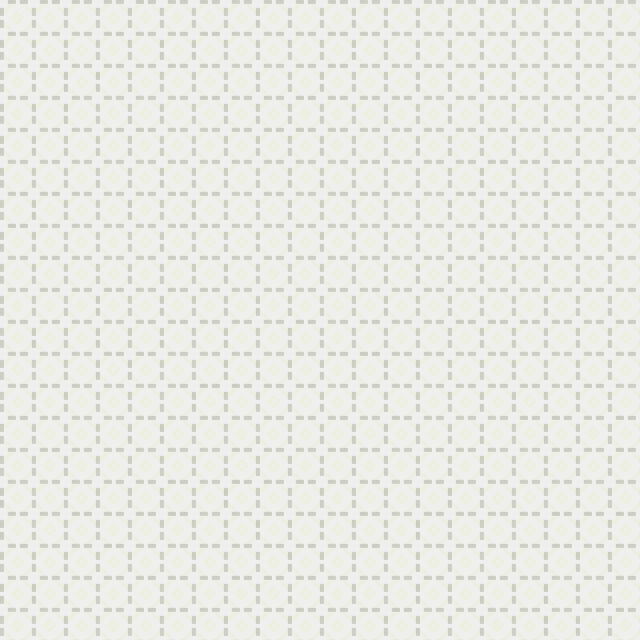
Give the GLSL for this pattern, as a WebGL 1 fragment shader.

```glsl
precision highp float;

uniform vec2 u_resolution;

const float REPEATS = 20.0;
const vec2 GRID_OFFSET = vec2(0.058);      // first grid line, in cells from top left
const vec2 DASH_HALF = vec2(0.0625, 0.125); // half width, half length
const float DASH_CENTER = 0.1875;          // along the edge, from its middle
const float CORNER_REACH = 0.39;           // diagonal bands around the crossings
const float CORNER_HALF = 0.032;
const float FLOWER_RADIUS = 0.155;
const float FLOWER_HALF = 0.034;
const float SOFTNESS = 0.04;               // least edge blur, in cells
const float TONE_VARIATION = 0.012;

const vec3 GROUND = vec3(0.938, 0.940, 0.934);
const vec3 CREAM = vec3(0.925, 0.935, 0.850);
const vec3 DASH = vec3(0.797, 0.809, 0.764);

float hash(vec2 p) {
  return fract(sin(dot(p, vec2(127.1, 311.7))) * 43758.5453);
}

float fill(float d, float blur) {
  return 1.0 - smoothstep(-0.5 * blur, 0.5 * blur, d);
}

float box(vec2 p, vec2 halfSize) {
  vec2 d = abs(p) - halfSize;
  return length(max(d, 0.0)) + min(max(d.x, d.y), 0.0);
}

float diamond(vec2 p, float radius) {
  return (abs(p.x) + abs(p.y) - radius) * 0.7071;
}

// Two dashes on each cell edge; q is measured from the cell centre.
float dashes(vec2 q) {
  vec2 edge = 0.5 - abs(q);
  vec2 along = abs(q) - DASH_CENTER;
  float upright = box(vec2(edge.x, along.y), DASH_HALF);
  float level = box(vec2(edge.y, along.x), DASH_HALF);
  return min(upright, level);
}

// Diamond ring split into petals, with a small heart that varies per cell.
float flower(vec2 q, vec2 cell, float blur) {
  vec2 shift = (vec2(hash(cell), hash(cell + 19.0)) - 0.5) * 0.03;
  vec2 p = q - shift;
  float ring = fill(abs(diamond(p, FLOWER_RADIUS)) - FLOWER_HALF, blur);
  float split = fill(min(abs(p.x), abs(p.y)) - 0.02, blur);
  float heart = fill(diamond(p, 0.055), blur);
  float wear = hash(cell + 7.0);
  return max(ring * (1.0 - 0.35 * wear * split), heart * mix(0.2, 0.8, wear));
}

void main() {
  vec2 uv = gl_FragCoord.xy / u_resolution;
  vec2 grid = vec2(uv.x, 1.0 - uv.y) * REPEATS - GRID_OFFSET;
  vec2 cell = floor(grid);
  vec2 q = fract(grid) - 0.5;
  float pixel = REPEATS / min(u_resolution.x, u_resolution.y);
  float blur = max(pixel, SOFTNESS);

  // Cream bands and flower
  float band = abs(diamond(0.5 - abs(q), CORNER_REACH)) - CORNER_HALF;
  float cream = max(fill(band, 1.6 * blur), flower(q, cell, 1.6 * blur));
  vec3 color = mix(GROUND, CREAM, cream);

  // Dashed grid with a slight change of tone
  float tone = (hash(floor(grid * 2.0 + 0.5)) - 0.5) * TONE_VARIATION;
  color = mix(color, DASH + tone, fill(dashes(q), blur));

  gl_FragColor = vec4(color, 1.0);
}
```
